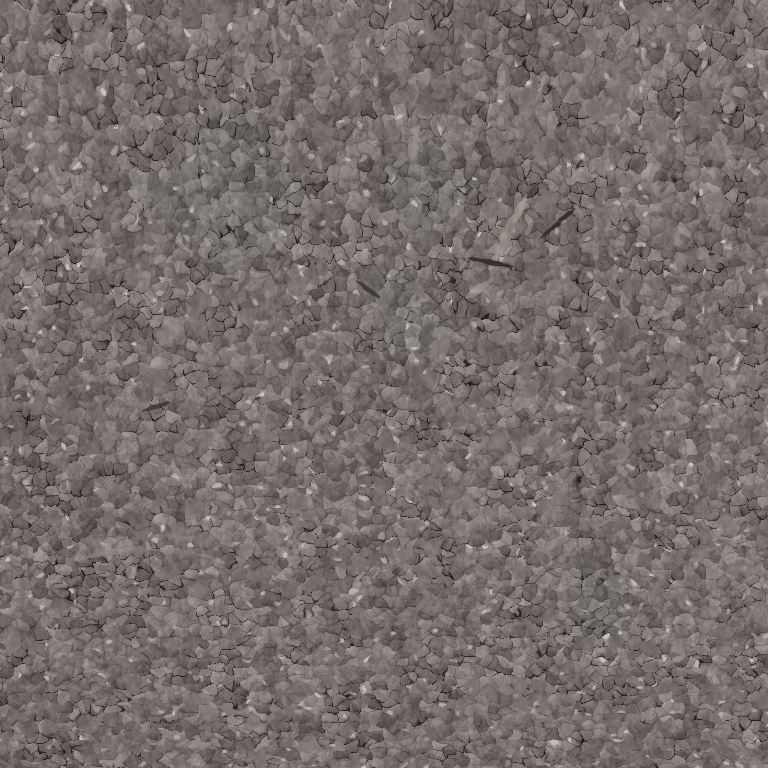
This texture is drawn by a three.js fragment shader. Its source:

```glsl
varying vec2 vUv;

float hash(vec2 p) {
  return fract(sin(dot(p, vec2(127.1, 311.7))) * 43758.5453);
}

vec2 hash2(vec2 p) {
  return vec2(hash(p), hash(p + 37.3));
}

float noise(vec2 p) {
  vec2 i = floor(p);
  vec2 f = fract(p);
  f = f * f * (3.0 - 2.0 * f);
  float low = mix(hash(i), hash(i + vec2(1.0, 0.0)), f.x);
  float high = mix(hash(i + vec2(0.0, 1.0)), hash(i + 1.0), f.x);
  return mix(low, high, f.y);
}

float fbm(vec2 p) {
  return 0.55 * noise(p) + 0.3 * noise(p * 2.1 + 7.7) + 0.15 * noise(p * 4.3 + 3.1);
}

// Cellular grains: x = gap to the neighbour, y = grain id, zw = offset from centre
vec4 grains(vec2 p) {
  vec2 cell = floor(p);
  float nearest = 8.0;
  float second = 8.0;
  vec2 offset = vec2(0.0);
  float id = 0.0;
  for (int y = -1; y <= 1; y++) {
    for (int x = -1; x <= 1; x++) {
      vec2 c = cell + vec2(float(x), float(y));
      vec2 d = p - c - 0.05 - 0.9 * hash2(c);
      float dist = length(d);
      if (dist < nearest) {
        second = nearest;
        nearest = dist;
        offset = d;
        id = hash(c + 91.7);
      } else {
        second = min(second, dist);
      }
    }
  }
  return vec4(second - nearest, id, offset);
}

// Coverage of a tapered sliver from a to b
float sliver(vec2 p, vec2 a, vec2 b, float width) {
  vec2 ab = b - a;
  float t = clamp(dot(p - a, ab) / dot(ab, ab), 0.0, 1.0);
  float radius = width * (0.35 + 2.6 * t * (1.0 - t));
  float ragged = width * 0.7 * (noise(p * 180.0) - 0.5);
  return 1.0 - smoothstep(-0.001, 0.0012, length(p - a - ab * t) + ragged - radius);
}

float stoneTone(vec2 uv, vec2 p) {
  vec4 medium = grains(p);
  vec4 small = grains(p * 1.75 + 19.0);
  vec4 large = grains(p * 0.5 + 43.0);
  float tone = 0.462 + 0.16 * (medium.y - 0.5) + 0.1 * (small.y - 0.5);
  tone += 0.05 * medium.w - 0.03 * medium.z;

  // Seams between grains
  tone -= 0.11 * (1.0 - smoothstep(0.0, 0.22, medium.x)) * noise(p * 0.8);
  tone -= 0.06 * (1.0 - smoothstep(0.0, 0.25, small.x)) * noise(p * 1.1 + 5.0);

  // Broad flat stones
  float body = 1.0 - smoothstep(0.32, 0.46, length(large.zw));
  body *= smoothstep(0.04, 0.16, large.x) * step(0.7, large.y);
  tone = mix(tone, 0.4 + 0.3 * (large.y - 0.7), body * 0.75);

  // Deep broken cracks under the grains
  float crack = 1.0 - smoothstep(0.02, 0.16, medium.x);
  crack *= smoothstep(0.1, -0.25, medium.w) * smoothstep(0.48, 0.75, noise(p * 0.6 + 61.0));
  tone -= 0.22 * crack * (1.0 - body);

  // Pale chips
  float chip = step(0.94, small.y) * (1.0 - smoothstep(0.25, 0.5, length(small.zw)));
  tone += chip * (0.08 + 0.16 * hash(vec2(small.y, 3.0)));

  // Fine grit, slightly drawn out upward
  tone += 0.13 * (fbm(uv * vec2(230.0, 150.0)) - 0.5);
  return tone;
}

void main() {
  // Grains grow taller toward the top
  vec2 p = vec2(vUv.x * 66.0, vUv.y * (85.0 - 17.0 * vUv.y));
  p += 0.55 * (vec2(noise(p * 1.3), noise(p * 1.3 + 29.0)) - 0.5);
  p += 0.25 * (vec2(noise(p * 3.1 + 11.0), noise(p * 3.1 + 53.0)) - 0.5);

  float tone = stoneTone(vUv, p);
  tone += 0.05 * (fbm(vUv * 6.0) - 0.5);

  // Warm and cool stains
  float warmth = fbm(vUv * 4.0 + 17.0);
  vec3 tint = mix(vec3(0.012, -0.002, -0.012), vec3(0.032, -0.012, -0.02), warmth);
  vec3 color = vec3(clamp(tone, 0.12, 0.76)) + tint;

  // Dry straw and dark twigs
  vec3 straw = vec3(0.6, 0.58, 0.55);
  vec3 twig = vec3(0.17, 0.15, 0.15);
  float pale = sliver(vUv, vec2(0.685, 0.745), vec2(0.638, 0.65), 0.006);
  pale = max(pale, sliver(vUv, vec2(0.606, 0.612), vec2(0.642, 0.637), 0.005));
  float dark = sliver(vUv, vec2(0.705, 0.691), vec2(0.748, 0.728), 0.0032);
  dark = max(dark, sliver(vUv, vec2(0.61, 0.664), vec2(0.668, 0.653), 0.0032));
  for (int i = 0; i < 7; i++) {
    vec2 seed = vec2(float(i), 4.7);
    vec2 start = 0.05 + 0.9 * hash2(seed);
    float angle = 6.283 * hash(seed + 8.3);
    vec2 end = start + 0.035 * vec2(cos(angle), sin(angle));
    float mark = sliver(vUv, start, end, 0.0028);
    if (i < 5) pale = max(pale, mark * 0.8);
    else dark = max(dark, mark * 0.8);
  }
  color = mix(color, straw * (0.86 + 0.25 * noise(vUv * 140.0)), pale * 0.85);
  color = mix(color, twig, dark * 0.85);
  gl_FragColor = vec4(color, 1.0);
}
```
